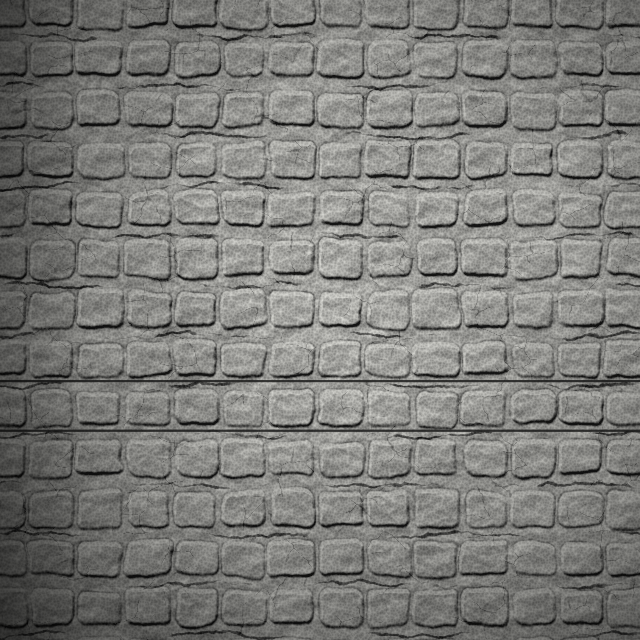
A Shadertoy shader for this texture:

```glsl
// Weathered grey wall of stacked rough stone blocks with cracked mortar and dim corners

const vec2 BLOCKS = vec2(13.3, 12.84);      // repeats across and down
const vec2 GRID_ORIGIN = vec2(0.043, 0.950);
const vec3 STONE_TINT = vec3(1.0, 1.0, 0.975);

vec2 hash2(vec2 p) {
    vec2 k = vec2(dot(p, vec2(127.1, 311.7)), dot(p, vec2(269.5, 183.3)));
    return fract(sin(k) * 43758.55);
}

// Distances to the nearest and second nearest feature points
vec2 cellular(vec2 p) {
    vec2 cell = floor(p), f = fract(p), near = vec2(4.0);
    for (int y = -1; y <= 1; y++)
    for (int x = -1; x <= 1; x++) {
        vec2 o = vec2(x, y);
        float d = length(o + hash2(cell + o) - f);
        near = d < near.x ? vec2(d, near.x) : vec2(near.x, min(near.y, d));
    }
    return near;
}

// Rotated, layered sines, roughly -1 to 1
float layeredSines(vec2 p) {
    float sum = 0.0, amp = 0.5;
    for (int i = 0; i < 5; i++) {
        sum += amp * sin(p.x + 1.4 * sin(p.y * 1.1 + 0.7));
        p = mat2(1.6, 1.2, -1.2, 1.6) * p + 1.7;
        amp *= 0.52;
    }
    return sum;
}

vec2 warp(vec2 p, float scale, float amount) {
    return amount * vec2(layeredSines(p * scale), layeredSines(p.yx * scale + 9.3));
}

float roundedBox(vec2 p, vec2 halfSize, float radius) {
    vec2 q = abs(p) - halfSize + radius;
    return length(max(q, 0.0)) + min(max(q.x, q.y), 0.0) - radius;
}

// x: signed distance to the block outline, y: how far the block stands out
vec2 block(vec2 p) {
    p += warp(p, 1.7, 0.055) + warp(p, 5.3, 0.022);
    vec2 rnd = hash2(floor(p));
    vec2 rnd2 = hash2(floor(p) + 37.0);
    vec2 halfSize = vec2(0.465, 0.365) - 0.05 * rnd;
    vec2 center = vec2(0.5, 0.455) + (rnd2 - 0.5) * vec2(0.04, 0.05);
    float d = roundedBox(fract(p) - center, halfSize, 0.10 + 0.08 * rnd2.x);
    return vec2(d, mix(0.35, 0.75, rnd2.y));
}

// Relief of blocks, chipped facets and fine roughness
float relief(vec2 p) {
    vec2 b = block(p);
    float stone = b.y * smoothstep(0.03, -0.05, b.x);
    vec2 chipped = p * vec2(2.6, 3.6) + warp(p, 4.0, 0.3);
    return stone + 0.24 * cellular(chipped).x + 0.20 * layeredSines(p * 5.0);
}

// Broken dark seams running along the mortar
float mortarCrack(vec2 p) {
    float wander = 0.09 * layeredSines(p * vec2(2.1, 1.3) + 4.0)
                 + 0.03 * layeredSines(p * 8.0);
    float d = abs(fract(p.y - 0.91 + wander + 0.5) - 0.5);
    float presence = smoothstep(-0.15, 0.45, layeredSines(p * vec2(1.5, 2.3) + 21.0));
    float width = 0.012 + 0.028 * presence;
    return presence * smoothstep(width, width * 0.25, d);
}

// Thin fissures across the block faces
float fissure(vec2 p) {
    vec2 c = cellular(p * vec2(1.7, 2.2) + warp(p, 3.0, 0.25));
    float presence = smoothstep(0.1, 0.5, layeredSines(p * 2.7 + 13.0));
    return presence * smoothstep(0.05, 0.01, c.y - c.x);
}

// Two straight level cuts through the whole wall
float levelCuts(float y, float pixel) {
    float cut = 0.0;
    for (int i = 0; i < 2; i++) {
        float d = abs(y - mix(0.327, 0.4045, float(i)));
        cut = max(cut, 1.0 - smoothstep(0.0008, 0.0012 + pixel, d));
    }
    return cut;
}

float cornerShade(vec2 uv) {
    vec2 d = uv - vec2(0.58, 0.56);
    return (1.13 - 1.15 * dot(d, d)) * mix(0.78, 1.0, smoothstep(0.0, 0.16, uv.x));
}

void mainImage(out vec4 fragColor, in vec2 fragCoord) {
    vec2 uv = fragCoord / iResolution.xy;
    vec2 p = (uv - GRID_ORIGIN) * BLOCKS + vec2(0.0, 20.0);

    // Light from above: undersides fall into shadow
    float slope = relief(p) - relief(p + vec2(-0.018, 0.055));
    float tone = 0.565 + 0.78 * clamp(slope, -0.65, 0.13);

    // Grooves, cracks and broad stains
    vec2 b = block(p);
    float groove = exp(-pow((b.x - 0.02) / 0.024, 2.0));
    tone -= groove * (0.11 + 0.10 * layeredSines(p * 2.3 + 6.0));
    tone -= 0.34 * mortarCrack(p) + 0.13 * fissure(p);
    tone += 0.03 * layeredSines(p * 0.9 + 3.0);

    // Sandy grain
    tone += 0.17 * (cellular(uv * 230.0).x - 0.42);

    tone = mix(tone, 0.10, 0.85 * levelCuts(uv.y, 1.0 / iResolution.y));
    tone = max(tone, 0.07) * cornerShade(uv);
    fragColor = vec4(STONE_TINT * tone, 1.0);
}
```
